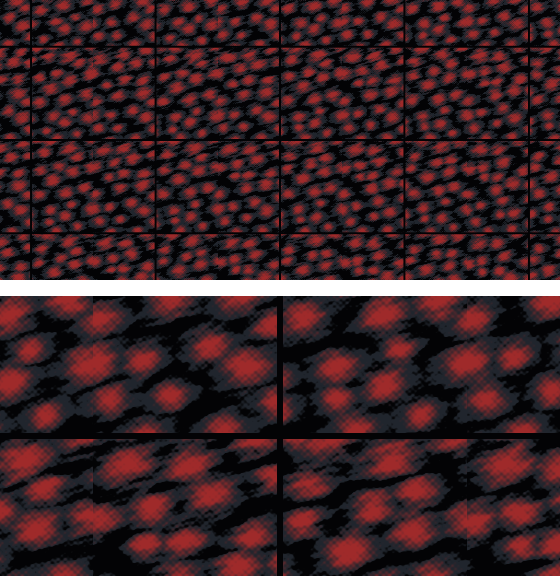
Top, the full canvas; bottom, a detail of the centre.
A Shadertoy shader for this pattern:

```glsl
// Grid of panels filled with slanted rows of soft red blobs in slate halos.
// Blobs sit on a jittered, skewed lattice that drifts from panel to panel;
// gradient-noise streaks and a fine checker screen fray their rims.

const vec2  PANEL       = vec2(4.0 / 9.0, 1.0 / 3.0); // panel size, canvas heights
const float LINE_HALF   = 0.0035;                     // half width of grid lines
const vec2  PITCH       = vec2(0.076, 0.050);         // blob spacing
const float ROW_SLOPE   = 0.24;                       // rise of the blob rows
const float STAGGER     = 0.40;                       // sideways shift per row
const float TILT        = 0.29;                       // angle of blobs and streaks
const float RADIUS      = 0.0165;                     // mean blob radius
const float JITTER      = 0.20;                       // lattice displacement
const float DRIFT       = 0.40;                       // change between panels
const float HALF_SHIFT  = 0.70;                       // change at a panel's middle
const vec2  STREAK_FREQ = vec2(20.0, 75.0);           // along and across streaks
const float SCREEN_FREQ = 256.0;                      // checker dots per height
const float HALO        = 0.42;                       // slate reach past the red
const float HALO_STRETCH = 1.65;                      // length of the halos

const vec3 BLACK = vec3(0.012, 0.012, 0.018);
const vec3 SLATE = vec3(0.125, 0.145, 0.175);
const vec3 RED   = vec3(0.660, 0.165, 0.165);

const float PI = 3.14159;

vec2 hash2(vec2 p) {
    vec3 q = fract(p.xyx * vec3(0.1031, 0.1030, 0.0973));
    q += dot(q, q.yzx + 33.33);
    return fract((q.xx + q.yz) * q.zy);
}

float cornerSlope(vec2 corner, vec2 offset) {
    float a = 2.0 * PI * hash2(corner).x;
    return dot(vec2(cos(a), sin(a)), offset);
}

float gradientNoise(vec2 p) {
    vec2 i = floor(p), f = fract(p);
    vec2 u = f * f * f * (f * (f * 6.0 - 15.0) + 10.0);
    vec2 e = vec2(1.0, 0.0);
    float low  = mix(cornerSlope(i, f), cornerSlope(i + e, f - e), u.x);
    float high = mix(cornerSlope(i + e.yx, f - e.yx), cornerSlope(i + 1.0, f - 1.0), u.x);
    return mix(low, high, u.y);
}

vec2 tilted(vec2 p) {
    float c = cos(TILT), s = sin(TILT);
    return vec2(c * p.x + s * p.y, c * p.y - s * p.x);
}

// Distances to the nearest red core (x) and the nearest long halo (y)
vec2 blobDistances(vec2 p, float phase, float stretch) {
    vec2 lattice = vec2(p.x, p.y - ROW_SLOPE * p.x) / PITCH;
    lattice.x -= STAGGER * lattice.y;
    vec2 base = floor(lattice);
    vec2 nearest = vec2(9.0);
    for (int y = -1; y <= 1; y++)
    for (int x = -1; x <= 1; x++) {
        vec2 id = base + vec2(x, y);
        vec2 centre = id + 0.5 + JITTER * sin(2.0 * PI * hash2(id + 47.0) + phase);
        centre.x += STAGGER * centre.y;
        centre *= PITCH;
        centre.y += ROW_SLOPE * centre.x;
        float size = RADIUS * mix(0.8, 1.2, hash2(id + 118.0).x);
        vec2 d = tilted(p - centre) / size;
        float core = length(d / vec2(stretch, 1.0));
        float halo = length(d / vec2(HALO_STRETCH, 1.0));
        nearest = min(nearest, vec2(core, halo));
    }
    return nearest;
}

// Fine checker with a slower ripple, faded out when too small to resolve
float checkerScreen(vec2 p) {
    vec2 fine = sin(PI * SCREEN_FREQ * p);
    vec2 slow = sin(0.5 * PI * SCREEN_FREQ * p);
    float visible = smoothstep(0.5, 1.0, iResolution.y / SCREEN_FREQ);
    return visible * (0.65 * fine.x * fine.y + 0.5 * slow.x * slow.y);
}

void mainImage(out vec4 fragColor, in vec2 fragCoord) {
    float pixel = 1.0 / iResolution.y;
    vec2 p = (fragCoord - 0.5 * iResolution.xy) * pixel;

    // Panel coordinates and slow change between panels
    vec2 panel = floor(p / PANEL);
    vec2 local = p - panel * PANEL;
    float halfId = step(0.5 * PANEL.x, local.x);
    float phase = DRIFT * (panel.x - 1.4 * panel.y) + HALF_SHIFT * halfId;

    // Upper parts are streaky, lower parts round
    float height = clamp(0.75 * local.y / PANEL.y + 0.35 * p.y + 0.1, 0.0, 1.0);
    float fray = mix(0.3, 0.75, height);
    vec2 blob = blobDistances(local, phase, mix(1.1, 1.55, height));

    // Streaks and screen fray the rims
    vec2 along = tilted(p) * STREAK_FREQ;
    float streak = gradientNoise(along + 90.0) + 0.6 * gradientNoise(2.3 * along + 130.0);
    float dots = checkerScreen(p);
    float redTone = 1.0 - blob.x + fray * streak;
    float slateTone = 1.0 - blob.y + HALO + (0.3 + fray) * streak;
    float red = 0.93 * smoothstep(-0.45, 0.72, redTone + 0.24 * dots);
    float slate = smoothstep(-0.16, 0.16, slateTone + 0.16 * dots);

    vec3 color = mix(BLACK, SLATE, slate);
    color = mix(color, RED, red);

    // Grid lines on the panel borders
    vec2 border = min(local, PANEL - local);
    float edge = min(border.x, border.y) - LINE_HALF;
    color = mix(BLACK, color, smoothstep(-0.5 * pixel, 0.5 * pixel, edge));

    fragColor = vec4(color, 1.0);
}
```
